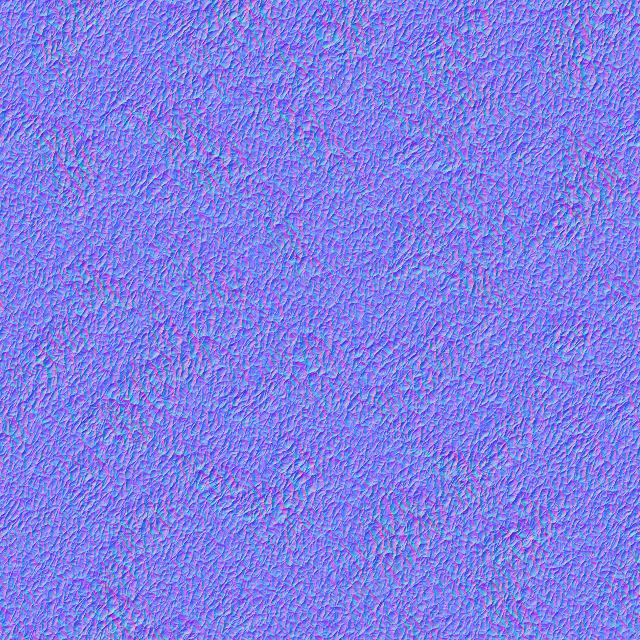
A Shadertoy shader for this texture map:

```glsl
// Tangent-space normal map of finely creased hide. Cellular cracks in several
// sizes and directions are summed into a height field; its slope, taken by
// central differences, is packed into colour with the green axis pointing down.

vec2 hash2(vec2 cell) {
    vec3 q = fract(cell.xyx * vec3(0.1031, 0.1030, 0.0973));
    q += dot(q, q.yzx + 33.33);
    return fract((q.xx + q.yz) * q.zy);
}

// Rounded plates (towards 1) split by narrow valleys (0 on the cell borders)
float plates(vec2 p, float softness) {
    vec2 cell = floor(p), local = fract(p);
    float nearest = 8.0, second = 8.0;
    for (int j = -1; j <= 1; j++)
    for (int i = -1; i <= 1; i++) {
        vec2 offset = vec2(i, j);
        float d = length(offset + hash2(cell + offset) - local);
        second = min(second, max(nearest, d));
        nearest = min(nearest, d);
    }
    float border = second - nearest;
    return border / (border + softness);
}

// Coordinates across and along creases that lean by the given slope
vec2 leaning(vec2 p, float lean) {
    return vec2(p.x - lean * p.y, p.y + lean * p.x);
}

// Smooth patches from 0 to 1, made of bent sines
float patches(vec2 p) {
    float waves = sin(13.0 * p.x + 3.0 * sin(7.0 * p.y + 1.0))
                * sin(10.0 * p.y + 3.0 * sin(9.0 * p.x + 2.0))
                + 0.5 * sin(31.0 * p.x + 17.0 * p.y + 2.0 * sin(23.0 * p.y));
    return smoothstep(-0.5, 1.3, waves);
}

float height(vec2 p) {
    // Bend the flow of the creases, broadly and then finely
    vec2 w = p + 0.010 * sin(p.yx * vec2(9.0, 7.0) + vec2(0.5, 2.0));
    w += 0.0018 * sin(p.yx * vec2(71.0, 63.0) + 2.0 * sin(p * 37.0));
    w += 0.0011 * sin(p.yx * vec2(267.0, 291.0) + 2.0 * sin(p * 173.0));

    // Short upright plates leaning a little to the right
    float h = 0.0026 * plates(leaning(w, 0.32) * vec2(96.0, 42.0), 0.35);

    // Long steep wrinkles leaning left, deeper in patches
    h += mix(0.0026, 0.0070, patches(p))
       * plates(leaning(w, -0.30) * vec2(72.0, 19.0) + 40.0, 0.35);

    // Rare diagonal creases rising to the right
    h += 0.0030 * smoothstep(0.6, 1.0, patches(p.yx * 1.3 + 3.7))
       * plates(leaning(w, 1.0) * vec2(52.0, 11.0) + 80.0, 0.3);

    // Fine pebbled grain slanting to the left
    return h + 0.0019 * plates(leaning(w, -0.55) * vec2(132.0, 88.0) + 20.0, 0.4);
}

void mainImage(out vec4 fragColor, in vec2 fragCoord) {
    vec2 uv = fragCoord / iResolution.y;
    vec2 e = vec2(0.0009, 0.0);
    vec2 slope = vec2(height(uv + e.xy) - height(uv - e.xy),
                      height(uv + e.yx) - height(uv - e.yx)) / (2.0 * e.x);

    vec3 normal = normalize(vec3(vec2(-1.25, 1.25) * slope, 1.0));
    fragColor = vec4(0.5 + 0.5 * normal, 1.0);
}
```
